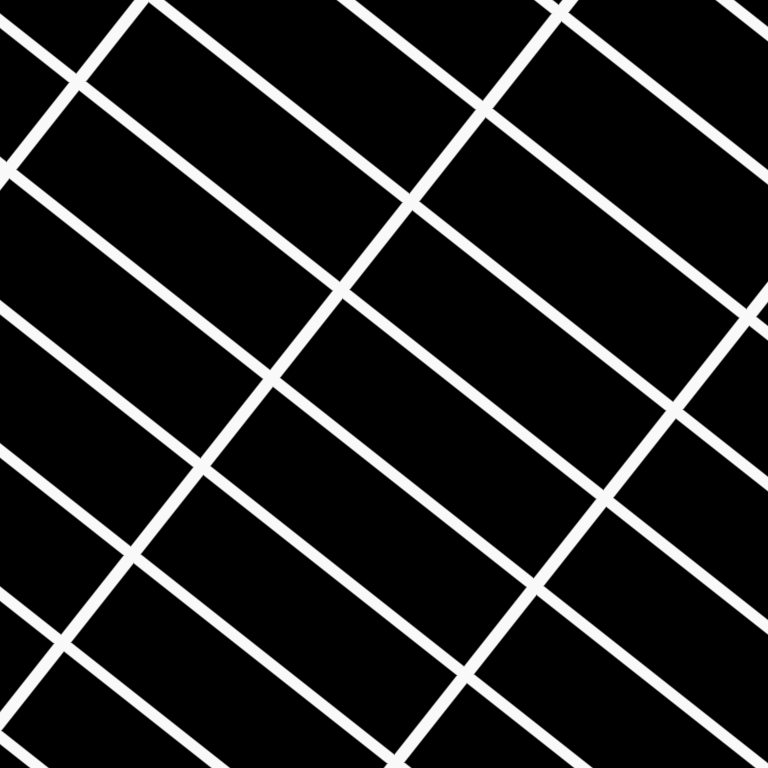
Reproduce this pattern procedurally as a three.js fragment shader.

```glsl
// Tilted grid of long black rectangles divided by thin white lines.
varying vec2 vUv;

// Distance to the nearest divider between columns.
float columnDistance(float x) {
  return abs(x - 0.4375 * floor(x / 0.4375 + 0.5));
}

// Distance to the nearest divider between rows; two upper rows are slightly taller.
float rowDistance(float y) {
  float row = floor(y / 0.15 + 0.5);
  float extra = 0.0077 * clamp(row, 0.0, 1.0) + 0.0130 * clamp(row - 1.0, 0.0, 1.0);
  return abs(y - 0.1464 * row - extra);
}

// Soft-edged line coverage.
float line(float dist, float halfWidth) {
  return 1.0 - smoothstep(halfWidth - 0.0014, halfWidth + 0.0014, dist);
}

void main() {
  // Rotate about one grid crossing: x runs along the rows, y across them.
  vec2 p = vUv - vec2(0.535, 0.737);
  vec2 grid = vec2(dot(p, vec2(0.785, -0.620)), dot(p, vec2(0.620, 0.785)));

  float lines = max(line(columnDistance(grid.x), 0.0083),
                    line(rowDistance(grid.y), 0.0075));
  gl_FragColor = vec4(vec3(0.975 * lines), 1.0);
}
```
